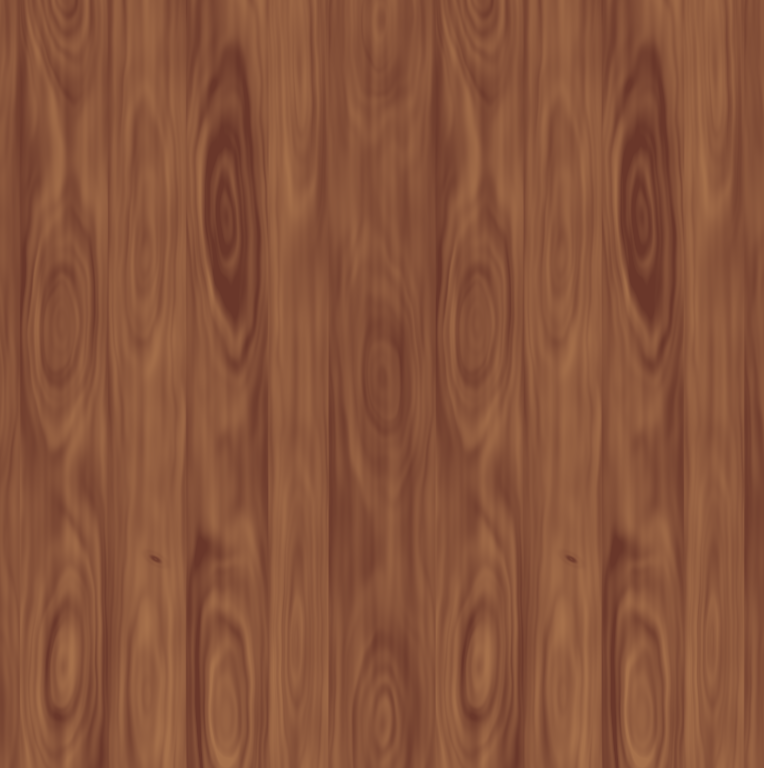
Give the GLSL for this texture, as a WebGL 2 fragment shader.

```glsl
#version 300 es
precision highp float;
// Reddish-brown veneer: narrow vertical planks with cathedral grain, eyes and a small knot.

uniform vec2 u_resolution;
out vec4 fragColor;

const int PLANKS = 5;
const float PERIOD = 0.5412;      // width of one group of planks
const float JOINT_BLUR = 0.0014;
const float TAU = 6.2831853;

// centre, half width, paleness, ring contrast
const vec4 PLANK[PLANKS] = vec4[](
    vec4(0.0834, 0.0574, 0.54, 0.52),
    vec4(0.1917, 0.0508, 0.59, 0.32),
    vec4(0.2960, 0.0535, 0.46, 0.60),
    vec4(0.3885, 0.0391, 0.66, 0.30),
    vec4(0.4974, 0.0698, 0.48, 0.40));

// height of an eye, vertical wavelength of the cut, depth of the cut
const vec3 CUT[PLANKS] = vec3[](
    vec3(0.58, 0.88, 0.85),
    vec3(0.68, 1.16, 0.70),
    vec3(0.72, 1.30, 0.95),
    vec3(0.93, 1.50, 0.75),
    vec3(0.52, 0.92, 0.80));

const vec3 DARK_WOOD = vec3(0.410, 0.212, 0.162);
const vec3 PALE_WOOD = vec3(0.650, 0.438, 0.292);

const int KNOT_PLANK = 1;
const vec2 KNOT_POS = vec2(0.011, 0.272);
const vec2 KNOT_SIZE = vec2(0.011, 0.006);

const float STREAK_AMOUNT = 0.24;
const float FIBRE_AMOUNT = 0.17;
const float MOTTLE_AMOUNT = 0.10;

vec2 gradientAt(vec2 cell) {
    vec3 q = fract(cell.xyx * vec3(0.1031, 0.1030, 0.0973));
    q += dot(q, q.yzx + 33.33);
    float angle = TAU * fract((q.x + q.y) * q.z);
    return vec2(cos(angle), sin(angle));
}

// Gradient noise, roughly -1 to 1
float noise(vec2 p) {
    vec2 i = floor(p), f = p - i;
    vec2 w = f * f * f * (f * (f * 6.0 - 15.0) + 10.0);
    vec2 e = vec2(1.0, 0.0);
    float a = dot(gradientAt(i), f);
    float b = dot(gradientAt(i + e.xy), f - e.xy);
    float c = dot(gradientAt(i + e.yx), f - e.yx);
    float d = dot(gradientAt(i + e.xx), f - e.xx);
    return 1.4 * mix(mix(a, b, w.x), mix(c, d, w.x), w.y);
}

// Distance from the heart of the log, as met by a wavy cut through it
float ringField(vec2 p, int id, float seed) {
    float u = p.x / PLANK[id].y + 0.16 * noise(vec2(p.y * 3.0, seed));
    float phase = TAU * (p.y - CUT[id].x) / CUT[id].y;
    float depth = CUT[id].z * sin(phase) + 0.12 * noise(vec2(p.y * 5.0, seed + 7.0));
    float r = sqrt(u * u + depth * depth * exp(-u * u) + 0.004);
    r += 0.11 * noise(vec2(p.x * 22.0, p.y * 5.0) + seed);
    return r + 0.035 * noise(vec2(p.x * 60.0, p.y * 20.0) + seed);
}

float plankTone(vec2 p, int id) {
    float seed = 17.3 * float(id) + 41.0;
    float contrast = PLANK[id].w;
    float u = p.x / PLANK[id].y;
    float r = ringField(p, id, seed);

    // Growth rings: broad bands, finer bands and thin late-wood lines
    float along = 0.5 * u + 1.4 * p.y + seed;
    float rings = 0.75 * noise(vec2(r * 4.0 + seed, along));
    rings += 0.60 * noise(vec2(r * 9.0, along * 1.3 + 9.0));
    float wave = 0.5 + 0.5 * sin(r * 27.0 + 3.0 * noise(vec2(r * 3.0, along + 5.0)));
    float lateWood = pow(wave, 4.0) * smoothstep(-0.3, 0.5, noise(vec2(r * 3.0, along * 2.0)));
    float tone = PLANK[id].z + contrast * (rings - 0.45 * lateWood + 0.07);

    // Darker grain towards the sides of strongly figured planks
    tone -= 0.22 * contrast * smoothstep(0.65, 1.0, abs(u));

    // Straight streaks, fine fibres and soft mottling
    tone += STREAK_AMOUNT * noise(vec2(p.x * 48.0, p.y * 0.9) + seed);
    tone += FIBRE_AMOUNT * noise(vec2(p.x * 115.0, p.y * 6.0) + seed);
    tone += MOTTLE_AMOUNT * noise(vec2(p.x * 24.0, p.y * 13.0) + seed);

    // Small slanted knot
    if (id == KNOT_PLANK) {
        vec2 k = p - KNOT_POS;
        k.y += 0.45 * k.x;
        k /= KNOT_SIZE;
        tone -= 0.55 * exp(-dot(k, k)) * (0.8 + 0.4 * sin(5.0 * length(k)));
    }
    return tone;
}

void main() {
    vec2 p = gl_FragCoord.xy / u_resolution.y;
    float tone = 0.0;

    // Neighbouring planks cross-fade over a narrow joint
    for (int id = 0; id < PLANKS; id++) {
        float x = mod(p.x - PLANK[id].x + 0.5 * PERIOD, PERIOD) - 0.5 * PERIOD;
        float edge = abs(x) - PLANK[id].y;
        float cover = 1.0 - smoothstep(-JOINT_BLUR, JOINT_BLUR, edge);
        if (cover > 0.0) tone += cover * plankTone(vec2(x, p.y), id);
    }

    tone = clamp(tone, 0.02, 1.02);
    fragColor = vec4(mix(DARK_WOOD, PALE_WOOD, tone), 1.0);
}
```
